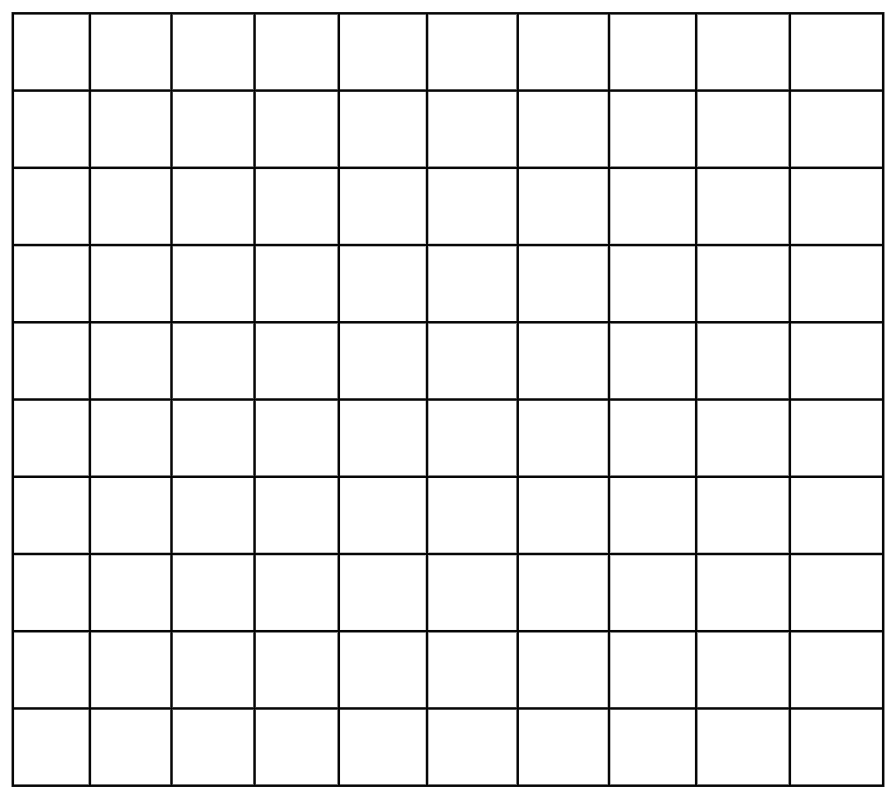
This pattern is drawn by a Shadertoy shader. Its source:

```glsl
// Draws a black ruled grid of ten columns of uneven width by ten even rows on white.

// Left edge of each column, then the right border, in canvas widths.
const float columnEdges[11] = float[11](
    0.0143, 0.1003, 0.1914, 0.2841, 0.3781, 0.4766,
    0.5778, 0.6797, 0.7770, 0.8815, 0.9857);

// Distance to the nearest vertical rule.
float columnDistance(float x) {
    float d = 1.0;
    for (int i = 0; i < 11; i++) d = min(d, abs(x - columnEdges[i]));
    return d;
}

// Distance to the nearest of eleven evenly spaced horizontal rules.
float rowDistance(float y, float bottom, float pitch) {
    float row = clamp(round((y - bottom) / pitch), 0.0, 10.0);
    return abs(y - bottom - row * pitch);
}

// Distance to a box; negative inside.
float boxDistance(vec2 p, vec2 lo, vec2 hi) {
    vec2 q = abs(p - 0.5 * (lo + hi)) - 0.5 * (hi - lo);
    return max(q.x, q.y);
}

void mainImage(out vec4 fragColor, in vec2 fragCoord) {
    vec2 p = fragCoord / iResolution.x;
    float pixel = 1.0 / iResolution.x;
    float halfWidth = 0.0014;
    float bottom = 0.0182;
    float pitch = 0.0862;

    // Rules, trimmed at the outer border
    float rules = min(columnDistance(p.x), rowDistance(p.y, bottom, pitch)) - halfWidth;
    vec2 lo = vec2(columnEdges[0], bottom) - halfWidth;
    vec2 hi = vec2(columnEdges[10], bottom + 10.0 * pitch) + halfWidth;
    float d = max(rules, boxDistance(p, lo, hi));

    // Antialiased ink on paper
    float ink = clamp(0.5 - d / pixel, 0.0, 1.0);
    fragColor = vec4(mix(vec3(1.0), vec3(0.02), ink), 1.0);
}
```
